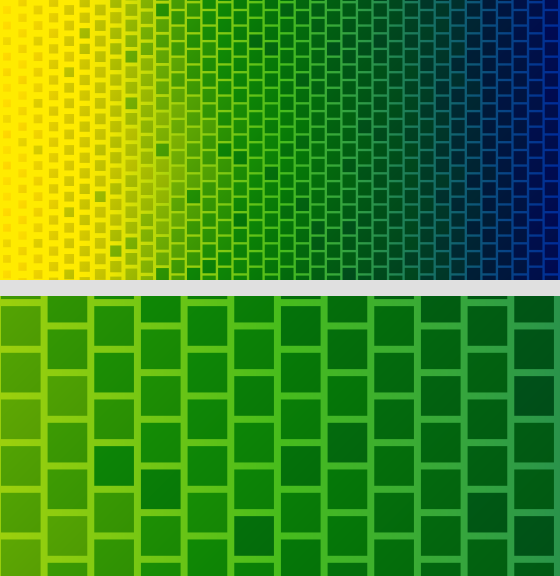
Top: the whole. Bottom: its middle third, enlarged.
Reproduce this pattern procedurally as a WebGL 1 fragment shader.

```glsl
precision highp float;

// Staggered columns of dark square tiles over a yellow-green-blue gradient.
// Each tile takes its tone from a second, darker ramp, nudged by a slow bend
// and a per-tile hash; tiles grow from small and faint on the left.

uniform vec2 u_resolution;

#define GRID vec2(36.0, 18.0)       // columns and rows
#define PHASE vec2(0.445, 0.358)    // centre of the first tile, in cells
#define TILE_MIN 0.50               // tile side at the left edge, in cells
#define TILE_MAX 0.85               // tile side once fully grown
#define GROW_COLUMNS 11.0           // columns over which tiles grow
#define BEND 0.030                  // slow vertical shift of the tile ramp
#define JITTER 0.035                // small random shift for every tile
#define ODD_SHIFT 0.060             // larger shift for occasional tiles
#define ODD_SHARE 0.10              // share of those tiles
#define TILE_SHEEN 0.035            // lightening toward the upper left

float hash(vec2 p) {
  vec3 q = fract(vec3(p.xyx) * 0.1031);
  q += dot(q, q.yzx + 33.33);
  return fract((q.x + q.y) * q.z);
}

// Linear blend toward the next colour stop
vec3 stop(vec3 color, vec3 next, float from, float to, float t) {
  return mix(color, next, clamp((t - from) / (to - from), 0.0, 1.0));
}

vec3 groundColor(float t) {
  vec3 c = vec3(1.00, 0.92, 0.00);
  c = stop(c, vec3(0.93, 0.90, 0.01), 0.14, 0.20, t);
  c = stop(c, vec3(0.67, 0.83, 0.04), 0.20, 0.30, t);
  c = stop(c, vec3(0.50, 0.79, 0.07), 0.30, 0.40, t);
  c = stop(c, vec3(0.28, 0.74, 0.11), 0.40, 0.50, t);
  c = stop(c, vec3(0.20, 0.64, 0.25), 0.50, 0.62, t);
  c = stop(c, vec3(0.13, 0.52, 0.33), 0.62, 0.71, t);
  c = stop(c, vec3(0.07, 0.40, 0.42), 0.71, 0.80, t);
  c = stop(c, vec3(0.03, 0.27, 0.52), 0.80, 0.90, t);
  return stop(c, vec3(0.00, 0.17, 0.60), 0.90, 1.00, t);
}

vec3 tileColor(float t) {
  vec3 c = vec3(1.00, 0.84, 0.00);
  c = stop(c, vec3(0.86, 0.79, 0.00), 0.01, 0.11, t);
  c = stop(c, vec3(0.73, 0.75, 0.00), 0.11, 0.20, t);
  c = stop(c, vec3(0.46, 0.68, 0.01), 0.20, 0.29, t);
  c = stop(c, vec3(0.20, 0.58, 0.01), 0.29, 0.36, t);
  c = stop(c, vec3(0.06, 0.53, 0.02), 0.36, 0.42, t);
  c = stop(c, vec3(0.02, 0.46, 0.03), 0.42, 0.50, t);
  c = stop(c, vec3(0.00, 0.34, 0.08), 0.50, 0.64, t);
  c = stop(c, vec3(0.00, 0.27, 0.12), 0.64, 0.73, t);
  c = stop(c, vec3(0.00, 0.18, 0.18), 0.73, 0.81, t);
  c = stop(c, vec3(0.00, 0.10, 0.22), 0.81, 0.87, t);
  return stop(c, vec3(0.00, 0.04, 0.32), 0.87, 1.00, t);
}

void main() {
  vec2 uv = gl_FragCoord.xy / u_resolution;

  // Cells, with every other column lifted by half a row
  vec2 grid = uv * GRID - PHASE + 0.5;
  float column = floor(grid.x);
  grid.y -= 0.5 * mod(column, 2.0);
  vec2 cell = floor(grid);
  vec2 local = fract(grid) - 0.5;

  // Square coverage with edges smoothed over one pixel
  float growth = clamp(column / GROW_COLUMNS, 0.0, 1.0);
  float side = mix(TILE_MIN, TILE_MAX, growth);
  vec2 pixel = GRID / u_resolution;
  vec2 edge = clamp((0.5 * side - abs(local)) / pixel + 0.5, 0.0, 1.0);
  float coverage = edge.x * edge.y;

  // Tone of this tile along the dark ramp
  float tileX = (column + PHASE.x) / GRID.x;
  float tileY = (cell.y + 0.5) / GRID.y;
  float middle = smoothstep(0.15, 0.30, tileX) * (1.0 - smoothstep(0.55, 0.80, tileX));
  float tone = tileX + BEND * middle * cos(6.2832 * (tileY - 0.92));
  tone += JITTER * (hash(cell + 7.0) - 0.5);
  tone += ODD_SHIFT * step(1.0 - ODD_SHARE, hash(cell + 41.0)) * (1.0 - smoothstep(0.5, 0.8, tileX));

  vec3 tile = tileColor(tone);
  tile *= 1.0 + TILE_SHEEN * (local.y - local.x);

  // The leftmost tiles fade into the ground
  float opacity = mix(0.55 + 0.45 * hash(cell + 19.0), 1.0, smoothstep(0.0, 0.12, tileX));
  vec3 color = mix(groundColor(uv.x), tile, coverage * opacity);
  gl_FragColor = vec4(color, 1.0);
}
```
